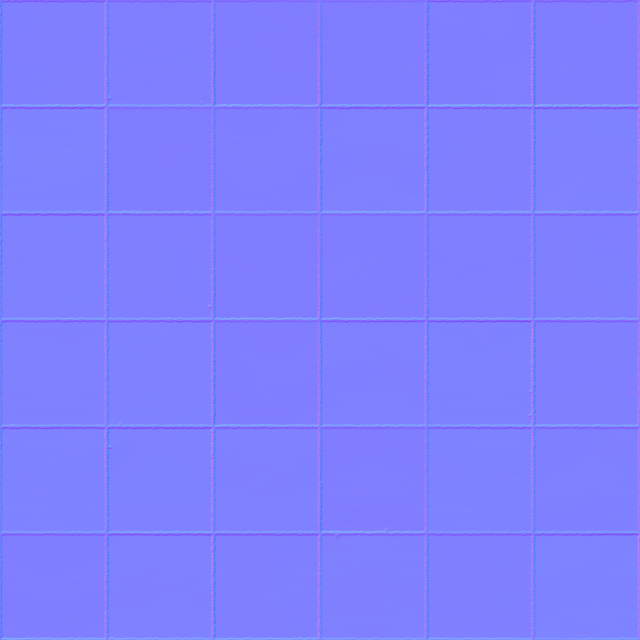
Reproduce this texture map procedurally as a three.js fragment shader.

```glsl
varying vec2 vUv;

const float TILES = 6.0;
const float TAU = 6.2831853;

float hash(vec2 p, float seed) {
  vec3 q = fract(vec3(p.xyx) * vec3(0.1031, 0.1030, 0.0973) + seed * 0.137);
  q += dot(q, q.yzx + 33.33);
  return fract((q.x + q.y) * q.z);
}

// Cellular noise wrapping at the canvas border: x = nearest distance, y = cell id
vec2 cellular(vec2 p, float perTile, float seed) {
  p *= perTile;
  vec2 base = floor(p);
  vec2 nearest = vec2(9.0, 0.0);
  for (int j = -1; j <= 1; j++) {
    for (int i = -1; i <= 1; i++) {
      vec2 cell = base + vec2(float(i), float(j));
      vec2 id = mod(cell, TILES * perTile);
      vec2 jitter = 0.2 + 0.6 * vec2(hash(id, seed), hash(id, seed + 1.0));
      float d = length(cell + jitter - p);
      if (d < nearest.x) nearest = vec2(d, hash(id, seed + 2.0));
    }
  }
  return nearest;
}

// Sparse soft dots, radius in cell units
float spots(vec2 p, float perTile, float density, float radius, float seed) {
  vec2 c = cellular(p, perTile, seed);
  return step(1.0 - density, c.y) * (1.0 - smoothstep(0.0, radius, c.x));
}

// Slope of each whole tile
vec2 tileLean(vec2 id) {
  float tone = 2.0 * hash(id, 3.0) - 1.0;
  return vec2(0.008 * tone + 0.008 * (hash(id, 5.0) - 0.5), 0.023 * tone);
}

// Distance to the tile edge, roughened and chipped
float edgeDistance(vec2 p) {
  vec2 toSide = 0.5 - abs(fract(p) - 0.5);
  float rough = 0.011 * (cellular(p, 14.0, 11.0).x - 0.42)
              + 0.007 * (cellular(p, 33.0, 17.0).x - 0.42);
  float chip = 0.032 * spots(p, 4.0, 0.14, 0.2, 23.0);
  return min(toSide.x, toSide.y) + rough - chip;
}

// Gentle waves and faint sideways brush streaks
float undulation(vec2 p) {
  vec2 a = p * TAU;
  float waves = sin(a.x + 2.0 * sin(a.y / 3.0)) + sin(a.y * 1.5 + 1.7 * sin(a.x / 2.0));
  float streaks = sin(a.y * 8.0 + 2.5 * sin(a.x * 0.5) + sin(a.x * 1.5 + a.y));
  return 0.0004 * waves + 0.00005 * streaks;
}

float surfaceHeight(vec2 p) {
  vec2 id = mod(floor(p), TILES);
  float lift = 0.0035 + 0.0022 * hash(id, 7.0)
             + 0.15 * dot(tileLean(id), fract(p) - 0.5);
  float face = smoothstep(0.003, 0.022, edgeDistance(p));
  float specks = 0.0007 * spots(p, 9.0, 0.07, 0.16, 31.0);
  return lift * face + undulation(p) + specks;
}

vec2 surfaceSlope(vec2 p, float stepSize) {
  vec2 e = vec2(stepSize, 0.0);
  return vec2(surfaceHeight(p + e.xy) - surfaceHeight(p - e.xy),
              surfaceHeight(p + e.yx) - surfaceHeight(p - e.yx)) / (2.0 * stepSize);
}

void main() {
  vec2 p = vUv * TILES;
  vec2 slope = surfaceSlope(p, 0.006) + tileLean(mod(floor(p), TILES));

  // Encode the normal with green pointing down
  vec3 normal = normalize(vec3(-slope.x, slope.y, 1.0));
  gl_FragColor = vec4(0.5 + 0.5 * normal, 1.0);
}
```
